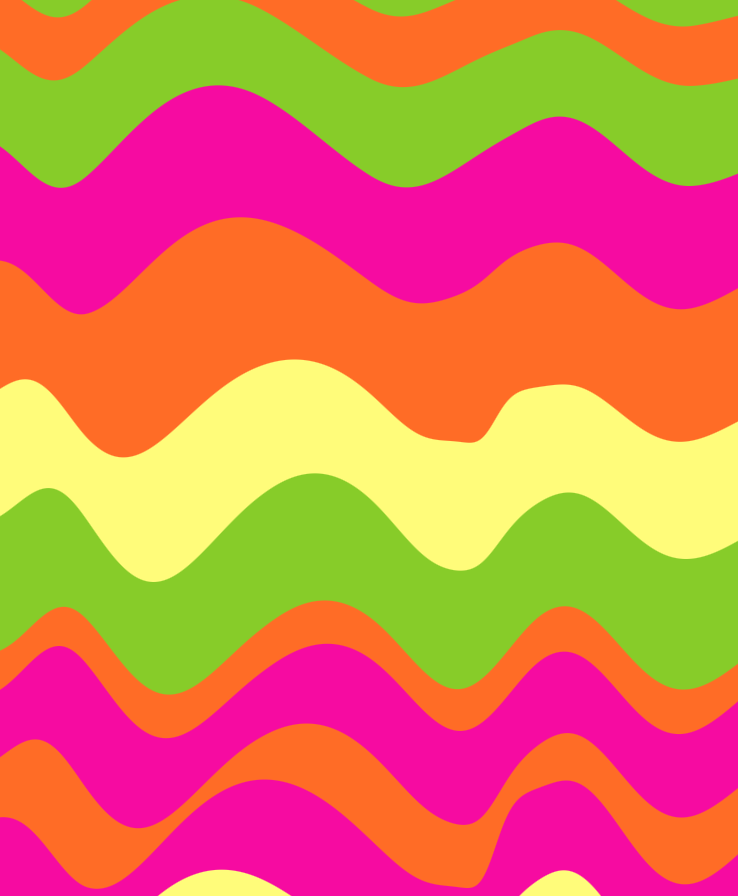
A Shadertoy shader for this background:

```glsl
const vec3 ORANGE  = vec3(1.00, 0.425, 0.15);
const vec3 MAGENTA = vec3(0.965, 0.045, 0.63);
const vec3 GREEN   = vec3(0.53, 0.80, 0.16);
const vec3 YELLOW  = vec3(1.00, 0.99, 0.48);

const int   EDGES      = 11;
const float SWELL      = 0.056;  // height of the main wave
const float RIPPLE     = 0.005;  // height of the fine irregularity
const float FREQUENCY  = 2.55;   // waves across the canvas
const float DRIFT      = 0.092;  // sideways wander of the left crest
const float STEEPNESS  = 4.0;    // extra slope on the steep right flank
const float FLANK_X    = 0.665;
const float FLANK_SIZE = 0.05;
const float RIGHT_SAG  = 0.042;  // drop of the upper bands at the right
const float TAU        = 6.2831853;

// Mean height of each boundary, from top to bottom
const float LEVELS[EDGES] = float[](
    1.024, 0.952, 0.844, 0.703, 0.544, 0.411,
    0.277, 0.229, 0.134, 0.069, -0.030);

// Fill below each boundary; the sky above the first is GREEN
const vec3 FILLS[EDGES] = vec3[](
    ORANGE, GREEN, MAGENTA, ORANGE, YELLOW, GREEN,
    ORANGE, MAGENTA, ORANGE, MAGENTA, YELLOW);

// Phase of the wave at x: whole numbers are crests
float wavePhase(float x, float band) {
    float drift = DRIFT * cos(TAU * (band - 6.2) / 10.5);
    float s = x - drift * (1.0 - smoothstep(0.35, 0.75, x));
    float phase = FREQUENCY * s - 0.95 + 0.1 * cos(8.05 * (s - 0.97));

    // Every fifth band gets one steep flank
    float steep = STEEPNESS * max(0.0, cos(TAU * (band - 4.0) / 5.0));
    float d = x - FLANK_X;
    return phase + steep * d * exp(-d * d / (FLANK_SIZE * FLANK_SIZE));
}

// Height of one boundary at x
float edgeHeight(float x, int i) {
    float band = float(i);
    float rightGain = mix(0.25, 1.0, min(band / 9.0, 1.0));
    float gain = smoothstep(-0.08, 0.12, x)
               * mix(1.0, rightGain, smoothstep(0.5, 0.7, x));
    float wave = SWELL * gain * cos(TAU * wavePhase(x, band));
    float ripple = RIPPLE * sin(14.0 * x + 1.7 * band);
    float sag = RIGHT_SAG * max(0.0, 1.0 - band / 5.0)
              * smoothstep(0.72, 0.94, x);
    return LEVELS[i] + wave + ripple - sag;
}

void mainImage(out vec4 fragColor, in vec2 fragCoord) {
    vec2 uv = fragCoord / iResolution.xy;
    vec3 color = GREEN;

    // Paint each band over the ones above it
    for (int i = 0; i < EDGES; i++) {
        float depth = edgeHeight(uv.x, i) - uv.y;
        float cover = clamp(depth / fwidth(depth) + 0.5, 0.0, 1.0);
        color = mix(color, FILLS[i], cover);
    }
    fragColor = vec4(color, 1.0);
}
```
